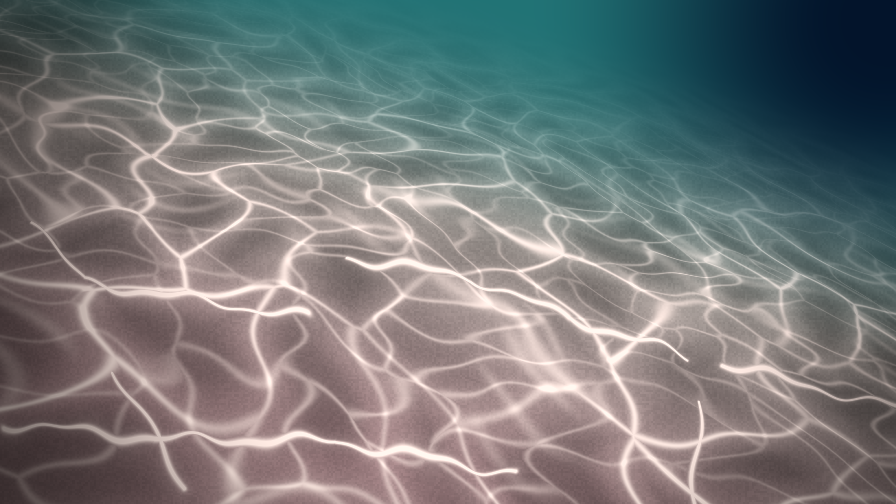
Reproduce this texture procedurally as a WebGL 1 fragment shader.

```glsl
precision highp float;
uniform vec2 u_resolution;

vec2 hash2(vec2 cell) {
  vec2 k = vec2(dot(cell, vec2(127.1, 311.7)), dot(cell, vec2(269.5, 183.3)));
  return fract(sin(k) * 4375.85);
}

// Layered sines bend the light paths like moving water would
vec2 waterWarp(vec2 p, float amount) {
  vec2 w = vec2(sin(p.y * 1.3 + 0.7 * p.x), sin(p.x * 1.1 - 0.5 * p.y + 1.7));
  w += 0.5 * vec2(sin(p.y * 2.9 + w.y * 1.5), sin(p.x * 2.7 + w.x * 1.8));
  w += 0.22 * vec2(sin(p.y * 6.3 - p.x * 2.0), sin(p.x * 5.7 + p.y * 3.1));
  return p + w * amount;
}

// Gap between the nearest two cell centres: zero along cell borders
float cellBorder(vec2 p) {
  vec2 cell = floor(p);
  vec2 local = fract(p);
  float nearest = 8.0;
  float second = 8.0;
  for (int j = -1; j <= 1; j++) {
    for (int i = -1; i <= 1; i++) {
      vec2 offset = vec2(float(i), float(j));
      float d = length(offset + 0.1 + 0.8 * hash2(cell + offset) - local);
      second = min(second, max(nearest, d));
      nearest = min(nearest, d);
    }
  }
  return second - nearest;
}

float filament(float d, float width) {
  return exp(-d * d / (width * width)) + 0.3 * exp(-d / (width * 3.0));
}

// One bright wavy crest between two canvas points, fading at its ends
float crest(vec2 p, vec2 a, vec2 b, float width) {
  vec2 aspect = vec2(1.7778, 1.0);
  a *= aspect;
  b *= aspect;
  vec2 span = b - a;
  float t = clamp(dot(p - a, span) / dot(span, span), 0.0, 1.0);
  float d = length(p - a - span * t);
  float swell = 0.75 + 0.35 * sin(p.x * 23.0 + p.y * 17.0);
  return filament(d, width * swell);
}

float mainCrests(vec2 p) {
  p += 0.009 * vec2(sin(p.y * 31.0), sin(p.x * 27.0 + 1.0) + 0.5 * sin(p.x * 61.0));
  float c = crest(p, vec2(0.03, 0.56), vec2(0.10, 0.44), 0.006);
  c = max(c, crest(p, vec2(0.10, 0.44), vec2(0.34, 0.37), 0.007));
  c = max(c, crest(p, vec2(0.39, 0.49), vec2(0.53, 0.45), 0.007));
  c = max(c, crest(p, vec2(0.53, 0.45), vec2(0.63, 0.37), 0.008));
  c = max(c, crest(p, vec2(0.63, 0.37), vec2(0.77, 0.29), 0.006));
  c = max(c, crest(p, vec2(0.00, 0.16), vec2(0.17, 0.13), 0.008));
  c = max(c, crest(p, vec2(0.17, 0.13), vec2(0.37, 0.125), 0.009));
  c = max(c, crest(p, vec2(0.37, 0.125), vec2(0.58, 0.06), 0.008));
  c = max(c, crest(p, vec2(0.13, 0.27), vec2(0.175, 0.13), 0.006));
  c = max(c, crest(p, vec2(0.175, 0.13), vec2(0.21, 0.02), 0.006));
  c = max(c, crest(p, vec2(0.78, 0.21), vec2(0.775, 0.0), 0.005));
  return max(c, crest(p, vec2(0.81, 0.28), vec2(1.0, 0.19), 0.006));
}

// Bundles of thin parallel ripples, present only in patches
float fineRipples(vec2 g) {
  float bend = 2.2 * sin(g.x * 1.4 + 0.8 * g.y) + 1.4 * sin(g.x * 2.9 - g.y * 1.7);
  float wave = 0.5 + 0.5 * sin(g.y * 15.0 + g.x * 4.0 + bend * 2.0);
  float patches = sin(g.x * 1.9 + bend * 0.5) * sin(g.y * 1.6 - g.x * 0.7);
  return pow(wave, 4.0) * smoothstep(-0.15, 0.7, patches);
}

void main() {
  vec2 uv = gl_FragCoord.xy / u_resolution;
  vec2 p = uv * vec2(1.7778, 1.0);

  // Tilted ground plane receding to the upper right
  float height = p.y + 0.3 * p.x;
  float depth = 1.0 / max(1.65 - height, 0.12);
  vec2 ground = vec2((p.x - 0.3 * p.y - 0.7) * depth, 1.6 * depth) * 3.6;

  // Sand with soft hollows and grain
  vec2 bent = waterWarp(ground, 0.32);
  float border = cellBorder(bent);
  vec3 sand = mix(vec3(0.53, 0.42, 0.43), vec3(0.52, 0.51, 0.49), smoothstep(0.25, 1.0, height));
  sand *= 1.06 - 0.22 * smoothstep(0.1, 0.7, border);
  sand *= 1.0 + 0.06 * sin(bent.x * 2.1 + bent.y) * sin(bent.y * 2.6);
  sand *= 0.95 + 0.1 * hash2(floor(p * 230.0)).x;

  // Caustic light from broad to fine
  float strength = 0.55 + 0.45 * sin(ground.x * 1.7 + 2.0 * sin(ground.y * 0.9));
  float light = filament(border, 0.055) * (0.3 + 0.45 * strength);
  float smallBorder = cellBorder(waterWarp(ground * vec2(1.5, 1.9) + 7.0, 0.4));
  light += filament(smallBorder, 0.07) * (0.42 - 0.22 * strength);
  light += 0.3 * fineRipples(waterWarp(ground, 0.15));
  light *= 1.0 - smoothstep(0.85, 1.28, height);
  light = max(light, 0.95 * mainCrests(p));
  vec3 color = mix(sand, vec3(1.0, 0.92, 0.89), clamp(light, 0.0, 1.0));

  // Lens falloff
  float edge = length((uv - vec2(0.53, 0.47)) * vec2(1.5, 1.0));
  color *= 1.06 - 0.6 * smoothstep(0.38, 0.95, edge);

  // Teal haze sinking into deep navy
  float deep = smoothstep(0.72, 0.08, distance(p, vec2(1.76, 0.96)));
  vec3 water = mix(vec3(0.13, 0.45, 0.46), vec3(0.01, 0.08, 0.17), deep);
  water *= 1.0 - 0.45 * smoothstep(0.5, 0.0, p.x);
  color = mix(color, water, smoothstep(0.78, 1.3, height));
  gl_FragColor = vec4(color, 1.0);
}
```
